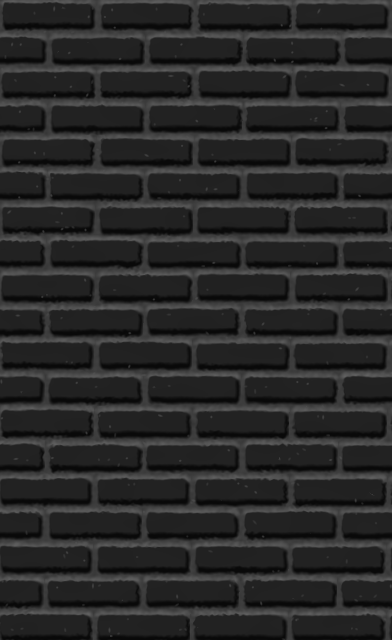
Write a WebGL 1 fragment shader that draws this texture.

```glsl
precision highp float;

uniform vec2 u_resolution;

// One unit is the height of a brick course
const float COURSES = 18.85;
const float PITCH = 2.878;
const vec3 FACE = vec3(0.132);
const vec3 SHADOW = vec3(0.035);
const vec3 MORTAR = vec3(0.235);
const vec3 RIM = vec3(0.36);
const vec3 CHIP = vec3(0.33);

vec2 hash2(vec2 p) {
  vec2 k = vec2(dot(p, vec2(127.1, 311.7)), dot(p, vec2(269.5, 183.3)));
  return fract(sin(k) * 43758.545);
}

float gradientNoise(vec2 p) {
  vec2 i = floor(p);
  vec2 f = fract(p);
  vec2 u = f * f * f * (f * (f * 6.0 - 15.0) + 10.0);
  vec2 e = vec2(1.0, 0.0);
  float a = dot(hash2(i) * 2.0 - 1.0, f);
  float b = dot(hash2(i + e.xy) * 2.0 - 1.0, f - e.xy);
  float c = dot(hash2(i + e.yx) * 2.0 - 1.0, f - e.yx);
  float d = dot(hash2(i + e.xx) * 2.0 - 1.0, f - e.xx);
  return mix(mix(a, b, u.x), mix(c, d, u.x), u.y);
}

float roundedBox(vec2 p, vec2 halfSize, float radius) {
  vec2 q = abs(p) - halfSize + radius;
  return length(max(q, 0.0)) + min(max(q.x, q.y), 0.0) - radius;
}

// Position relative to the cell centre of the nearest brick in a course
vec2 brickLocal(vec2 p, float course, out vec2 id) {
  float x = p.x / PITCH + 0.5 * mod(course, 2.0);
  id = vec2(floor(x), course);
  return vec2((fract(x) - 0.5) * PITCH, p.y - course - 0.5);
}

float brickDistance(vec2 local, vec2 id) {
  vec2 jitter = (hash2(id) - 0.5) * 0.035;
  vec2 halfSize = vec2(PITCH * 0.5 - 0.12, 0.325) + jitter.yx * 0.5;
  return roundedBox(local - vec2(0.02, 0.02) - jitter, halfSize, 0.11);
}

// Uneven brick outline with rougher patches
float edgeWear(vec2 p) {
  float rough = smoothstep(-0.05, 0.3, gradientNoise(p * 0.9 + 7.0));
  return 0.055 * gradientNoise(p * vec2(2.2, 3.0))
       + mix(0.02, 0.09, rough) * gradientNoise(p * 8.0 + 3.0);
}

// Soft shadow of the bricks in this course and the one above
float castShadow(vec2 p, float course, float wear) {
  float shade = 0.0;
  for (int k = 0; k < 2; k++) {
    vec2 id;
    vec2 local = brickLocal(p, course - float(k), id);
    float d = brickDistance(local - vec2(0.035, 0.11), id) + wear;
    shade = max(shade, 1.0 - smoothstep(-0.05, 0.09, d));
  }
  return shade;
}

// Sparse slanted flecks, one candidate per grid cell
float flecks(vec2 p, float scale, float density, float blur) {
  vec2 g = p * scale;
  vec2 id = floor(g);
  vec2 r = hash2(id + 19.0);
  vec2 s = hash2(id + 53.0);
  vec2 q = (fract(g) - 0.3 - 0.4 * r) / scale;
  float angle = s.x * 6.283;
  float c = cos(angle);
  float n = sin(angle);
  q = vec2(c * q.x + n * q.y, c * q.y - n * q.x);
  q.x *= mix(0.4, 1.0, s.y);
  float cluster = smoothstep(-0.25, 0.4, gradientNoise(p * 0.65 + 31.0));
  float present = step(hash2(id + 87.0).x, density * cluster);
  return present * (1.0 - smoothstep(0.006, 0.02 + blur, length(q)));
}

void main() {
  vec2 uv = gl_FragCoord.xy / u_resolution.y;
  float pixel = COURSES / u_resolution.y;
  vec2 p = vec2(uv.x, 1.0 - uv.y) * COURSES;
  p += vec2(0.03 + 0.12 * (1.0 - uv.y), 0.092);

  float course = floor(p.y);
  vec2 id;
  vec2 local = brickLocal(p, course, id);
  float wear = edgeWear(p);
  float d = brickDistance(local, id) + wear;

  // Mortar, brightest along the top of each brick
  float top = 1.0 - smoothstep(-0.34, -0.18, local.y);
  float nearEdge = 1.0 - smoothstep(0.02, 0.2, d);
  float streak = 0.8 + 0.5 * gradientNoise(p * vec2(1.3, 2.0) + 11.0);
  vec3 color = mix(MORTAR, RIM, top * nearEdge * streak);
  color *= 1.0 + 0.2 * gradientNoise(p * 6.0);
  color = mix(color, SHADOW, castShadow(p, course, wear));

  // Brick face: crisp at the top and left, rounded at the bottom and right
  float lower = smoothstep(0.1, 0.3, local.y);
  float right = smoothstep(PITCH * 0.5 - 0.3, PITCH * 0.5 - 0.15, local.x);
  float softness = mix(0.045, 0.11, max(lower, right));
  float face = 1.0 - smoothstep(-softness, 0.015 + 0.5 * pixel, d);
  vec3 faceColor = FACE * (1.0 + 0.06 * gradientNoise(p * vec2(0.7, 1.5)));
  color = mix(color, faceColor, face);

  // Small chips and dust
  float chips = max(flecks(p, 4.0, 0.1, pixel), 0.6 * flecks(p + 5.3, 7.0, 0.045, pixel));
  color = mix(color, CHIP, 0.6 * chips);

  gl_FragColor = vec4(color, 1.0);
}
```
